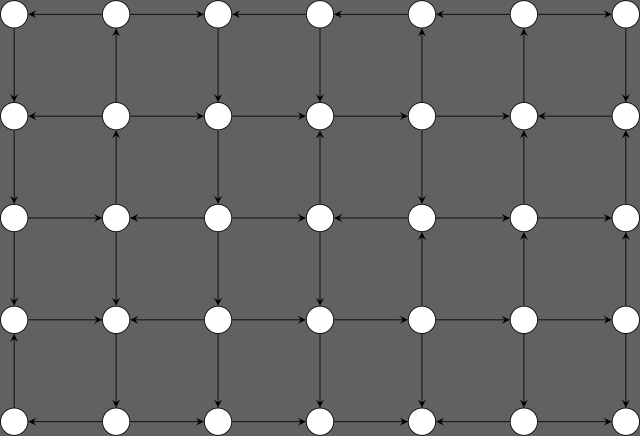
A Shadertoy shader for this pattern:

```glsl
// Lattice of white nodes joined by thin black arrows on a flat grey ground

const vec2 LINKS = vec2(6.0, 4.0);       // links across and down, one unit each
const vec2 SPAN = vec2(6.278, 4.281);    // canvas size in link lengths

const float NODE_RADIUS = 0.1375;
const float OUTLINE = 0.0078;
const float LINE_HALF = 0.0041;
const float TIP_GAP = 0.139;             // node centre to arrow tip
const float HEAD_LENGTH = 0.073;
const float HEAD_NOTCH = 0.052;
const float HEAD_HALF = 0.036;

const vec3 GROUND = vec3(0.38);
const vec3 INK = vec3(0.0);
const vec3 NODE_FILL = vec3(1.0);

// One bit per link, lowest bit at the left; set bits point right or down
const int RIGHTWARD[5] = int[5](34, 30, 53, 61, 46);
const int DOWNWARD[4] = int[4](77, 21, 15, 126);

bool bitSet(int mask, int index) {
    return ((mask >> index) & 1) == 1;
}

float coverage(float dist, float pixel) {
    return clamp(0.5 - dist / pixel, 0.0, 1.0);
}

// Barbed head: q.x runs back from the tip, q.y is the distance off the axis
float arrowHead(vec2 q, float len, float notch, float halfWidth) {
    float side = dot(q, normalize(vec2(-halfWidth, len)));
    vec2 rearNormal = normalize(vec2(halfWidth, notch - len));
    float rear = dot(q - vec2(notch, 0.0), rearNormal);
    return max(side, rear);
}

// Link of unit length: q.x runs along it, q.y across it
float arrowLink(vec2 q, bool forward) {
    float along = forward ? q.x : 1.0 - q.x;
    float across = abs(q.y);
    float back = 1.0 - TIP_GAP - along;
    float shaft = max(across - LINE_HALF, max(-back, -along));
    float head = arrowHead(vec2(back, across), HEAD_LENGTH, HEAD_NOTCH, HEAD_HALF);
    return min(shaft, head);
}

float horizontalLink(vec2 p) {
    vec2 cell = clamp(vec2(floor(p.x), round(p.y)), vec2(0.0), LINKS - vec2(1.0, 0.0));
    bool forward = bitSet(RIGHTWARD[int(cell.y)], int(cell.x));
    return arrowLink(p - cell, forward);
}

float verticalLink(vec2 p) {
    vec2 cell = clamp(vec2(round(p.x), floor(p.y)), vec2(0.0), LINKS - vec2(0.0, 1.0));
    bool forward = bitSet(DOWNWARD[int(cell.y)], int(cell.x));
    return arrowLink((p - cell).yx, forward);
}

void mainImage(out vec4 fragColor, in vec2 fragCoord) {
    // Lattice coordinates: node (0, 0) at the upper left, y downward
    vec2 uv = fragCoord / iResolution.xy;
    vec2 p = (vec2(uv.x, 1.0 - uv.y) - 0.5) * SPAN + 0.5 * LINKS;
    float pixel = SPAN.y / iResolution.y;

    // Arrows
    float links = min(horizontalLink(p), verticalLink(p));
    vec3 color = mix(GROUND, INK, coverage(links, pixel));

    // Outlined nodes
    vec2 nearest = clamp(round(p), vec2(0.0), LINKS);
    float node = length(p - nearest) - NODE_RADIUS;
    color = mix(color, INK, coverage(node, pixel));
    color = mix(color, NODE_FILL, coverage(node + OUTLINE, pixel));

    fragColor = vec4(color, 1.0);
}
```
